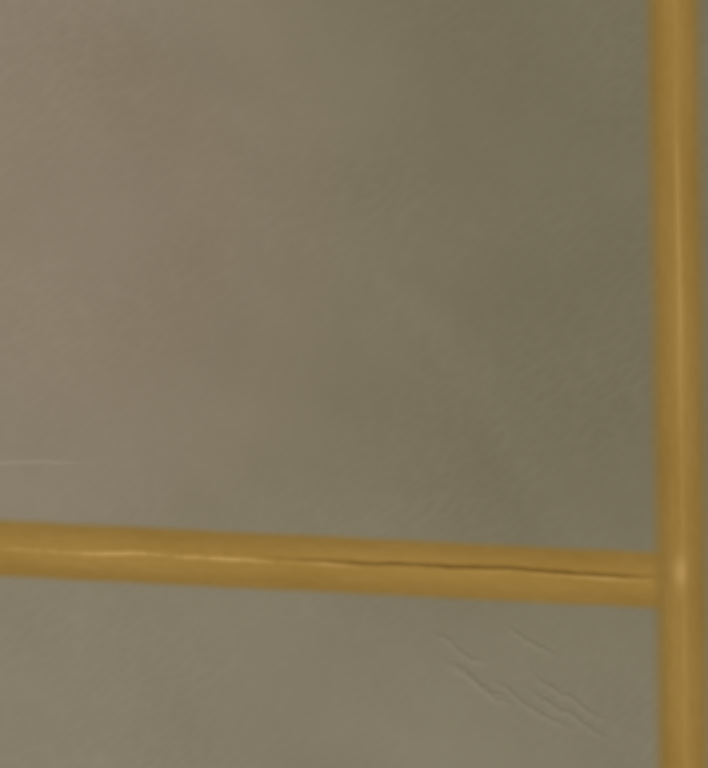
Reproduce this texture procedurally as a Shadertoy shader.

```glsl
// Weathered grey-olive panel crossed by one sloping and one upright ochre tape
// that meet in a T near the right side. Layered sines cloud the panel, cellular
// noise gives its grain, and distances to lines shape the tapes and creases.

const vec3 PANEL_WARM = vec3(0.540, 0.495, 0.420);
const vec3 PANEL_OLIVE = vec3(0.462, 0.432, 0.345);
const vec3 PANEL_GREY = vec3(0.520, 0.490, 0.412);
const vec3 PANEL_ROSE = vec3(0.525, 0.468, 0.398);
const vec3 TAPE_OCHRE = vec3(0.625, 0.492, 0.245);
const vec3 TAPE_BROWN = vec3(0.505, 0.397, 0.200);
const vec3 TAPE_SHEEN = vec3(0.760, 0.620, 0.390);
const vec3 CREASE_DARK = vec3(0.370, 0.270, 0.110);

vec2 hash2(vec2 cell) {
    vec3 q = fract(cell.xyx * vec3(0.1031, 0.1030, 0.0973));
    q += dot(q, q.yzx + 33.33);
    return fract((q.xx + q.yz) * q.zy);
}

// Distance to the nearest scattered point, about 0 to 1
float cellular(vec2 p) {
    vec2 cell = floor(p), f = p - cell;
    float nearest = 2.0;
    for (int j = -1; j <= 1; j++)
        for (int i = -1; i <= 1; i++) {
            vec2 o = vec2(i, j);
            vec2 d = o + hash2(cell + o) - f;
            nearest = min(nearest, dot(d, d));
        }
    return sqrt(nearest);
}

// Layered, rotated sines, about -1 to 1
float clouds(vec2 p) {
    float sum = 0.0, gain = 0.5;
    for (int i = 0; i < 5; i++) {
        sum += gain * sin(p.x + 1.3 * sin(p.y)) * cos(0.8 * p.y + float(i));
        p = mat2(1.45, 1.1, -1.1, 1.45) * p + 1.7;
        gain *= 0.62;
    }
    return sum;
}

float band(float d, float halfWidth, float soft) {
    return 1.0 - smoothstep(halfWidth - soft, halfWidth + soft, abs(d));
}

float span(float t, float from, float to, float soft) {
    return smoothstep(from - soft, from + soft, t) * (1.0 - smoothstep(to - soft, to + soft, t));
}

// Wavering stroke from a to b that fades at both ends
float stroke(vec2 p, vec2 a, vec2 b, float halfWidth, float wobble) {
    vec2 ab = b - a, along = normalize(ab);
    float t = dot(p - a, ab) / dot(ab, ab);
    float d = dot(p - a, vec2(-along.y, along.x)) + wobble * clouds(vec2(t * 9.0, a.x * 20.0));
    return exp(-d * d / (halfWidth * halfWidth)) * span(t, 0.15, 0.85, 0.15);
}

vec3 panel(vec2 p) {
    vec3 col = mix(PANEL_WARM, PANEL_OLIVE, smoothstep(0.0, 0.70, p.x + 0.07 * clouds(p * 5.0)));
    col = mix(col, PANEL_GREY, 0.75 * smoothstep(0.58, 0.12, p.y + 0.15 * p.x));
    vec2 blush = (p - vec2(0.19, 0.72)) / vec2(0.18, 0.24);
    col = mix(col, PANEL_ROSE, 0.5 * exp(-dot(blush, blush)));

    // Mottling and fine slanted grain
    vec2 slanted = mat2(0.8, -0.6, 0.6, 0.8) * p;
    col += 0.011 * clouds(p * 13.0);
    col += 0.022 * (cellular(slanted * vec2(45.0, 110.0)) - 0.5) * (0.5 + 0.5 * clouds(p * 8.0));

    // Broad scuff and faint scratch
    col += 0.010 * stroke(p, vec2(0.43, 0.72), vec2(0.80, 0.28), 0.026, 0.025);
    col += 0.025 * stroke(p, vec2(-0.04, 0.399), vec2(0.12, 0.397), 0.003, 0.002);

    // Small slanted folds, each a soft shade with a lit side
    for (int i = 0; i < 7; i++) {
        vec2 jitter = hash2(vec2(i, 7));
        vec2 a = vec2(0.52, 0.20) + vec2(0.17, -0.09) * jitter;
        vec2 b = a + vec2(0.11, -0.07) * (0.6 + 0.6 * jitter.y);
        col -= 0.022 * stroke(p, a, b, 0.003, 0.006);
        col += 0.016 * stroke(p + vec2(0.0, 0.006), a, b, 0.004, 0.006);
    }
    return col;
}

// Tape colour from offset across (d) and position along (t)
vec3 tape(float d, float t, float halfWidth, float browning) {
    float edge = smoothstep(0.15, 1.0, abs(d) / halfWidth);
    vec3 col = mix(TAPE_OCHRE, TAPE_BROWN, clamp(browning + 0.45 * edge, 0.0, 1.0));
    col += 0.016 * clouds(vec2(t * 14.0, d * 45.0));
    return col + 0.012 * (cellular(vec2(t * 50.0, d * 110.0)) - 0.5);
}

void mainImage(out vec4 fragColor, in vec2 fragCoord) {
    vec2 p = fragCoord / iResolution.y;
    float px = 1.0 / iResolution.y;
    vec3 col = panel(p);

    // Signed offsets from the two tape centre lines
    float across = p.y - (0.286 - 0.0487 * p.x) + 0.0015 * clouds(vec2(p.x * 14.0, 2.0));
    float upright = p.x - (0.891 - 0.014 * p.y) + 0.0015 * clouds(vec2(p.y * 14.0, 5.0));

    // Sloping tape: broken pale seam on the left, dark crease on the right
    vec3 level = tape(across, p.x, 0.036, 0.18);
    float seam = across + 0.003 * clouds(vec2(p.x * 16.0, 1.0));
    float patches = 0.6 + 0.6 * clouds(vec2(p.x * 40.0, 4.0));
    float pale = span(p.x, 0.02, 0.44, 0.06) + 0.6 * span(p.x, 0.62, 0.87, 0.06);
    level = mix(level, TAPE_SHEEN, clamp(pale * patches, 0.0, 0.9) * band(seam, 0.002, 0.004 + px));
    float crease = span(p.x, 0.40, 0.84, 0.08) * (0.65 + 0.35 * clouds(vec2(p.x * 25.0, 6.0)));
    level = mix(level, CREASE_DARK, crease * band(seam - 0.005, 0.002, 0.004 + px));
    col = mix(col, level, band(across, 0.036, 0.006 + px) * smoothstep(0.0, -0.03, upright));

    // Upright tape: browner and blurred at the sides, with a sheen on its ridge
    vec3 post = tape(upright, p.y, 0.033, 0.32);
    float ridge = band(upright - 0.002, 0.001, 0.007 + px);
    float gleam = 0.30 + 0.40 * span(p.y, 0.58, 0.84, 0.10) + 0.25 * clouds(vec2(p.y * 9.0, 3.0));
    post = mix(post, TAPE_SHEEN, ridge * clamp(gleam, 0.0, 1.0));
    vec2 joint = (p - vec2(0.886, 0.255)) / vec2(0.009, 0.020);
    post = mix(post, TAPE_SHEEN, 0.6 * exp(-dot(joint, joint)));
    col = mix(col, post, band(upright, 0.032, 0.011 + px));

    fragColor = vec4(clamp(col, 0.0, 1.0), 1.0);
}
```
